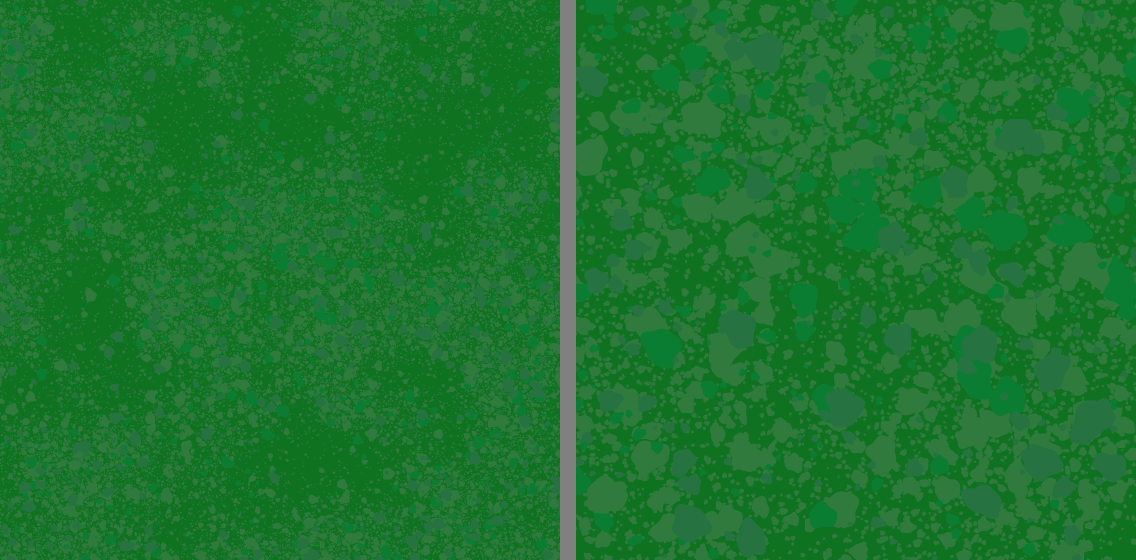
Left: the whole. Right: its middle third, enlarged.
Give the GLSL for this texture, as a Shadertoy shader.

```glsl
const vec3 BASE_GREEN = vec3(0.058, 0.448, 0.130);
const vec3 MOSS       = vec3(0.190, 0.478, 0.245);
const vec3 TEAL       = vec3(0.150, 0.450, 0.255);
const vec3 EMERALD    = vec3(0.045, 0.492, 0.195);

// Grid cells across the canvas for each droplet size
const float LARGE = 36.0;
const float MEDIUM = 70.0;
const float SMALL = 130.0;
const float TINY = 240.0;

// Droplet radius range, as a fraction of a cell
const vec2 BLOB_RADIUS = vec2(0.20, 0.42);
const vec2 SPECK_RADIUS = vec2(0.14, 0.37);

const float CLUMP_SCALE = 6.5;
const float CLUMP_MIN = 0.2;
const float CLUMP_MAX = 1.8;
const float WOBBLE = 0.10;
const float STRETCH = 0.18;
const float TAU = 6.28318;

vec3 hash3(vec3 p) {
    p = fract(p * vec3(0.1031, 0.1030, 0.0973));
    p += dot(p, p.yxz + 33.33);
    return fract((p.xxy + p.yxx) * p.zyx);
}

float valueNoise(vec2 p, float seed) {
    vec2 i = floor(p);
    vec2 f = fract(p);
    f = f * f * (3.0 - 2.0 * f);
    float a = hash3(vec3(i, seed)).x;
    float b = hash3(vec3(i + vec2(1, 0), seed)).x;
    float c = hash3(vec3(i + vec2(0, 1), seed)).x;
    float d = hash3(vec3(i + vec2(1, 1), seed)).x;
    return mix(mix(a, b, f.x), mix(c, d, f.x), f.y);
}

// Local droplet density, averaging about one
float clumping(vec2 uv) {
    float n = 0.6 * valueNoise(uv * CLUMP_SCALE, 91.0)
            + 0.4 * valueNoise(uv * CLUMP_SCALE * 2.3, 92.0);
    return mix(CLUMP_MIN, CLUMP_MAX, smoothstep(0.22, 0.78, n));
}

// Signed distance to a stretched droplet with an uneven rim
float droplet(vec2 p, float radius, vec3 rnd) {
    float turn = rnd.x * TAU;
    float c = cos(turn), s = sin(turn);
    p = mat2(c, s, -s, c) * p;
    float squash = 1.0 - STRETCH * rnd.y;
    p *= vec2(squash, 1.0 / squash);
    float angle = atan(p.y, p.x + 1e-6);
    float rim = cos(3.0 * angle + rnd.z * TAU)
              + 0.7 * cos(5.0 * angle + rnd.y * 17.0);
    return length(p) - radius * (1.0 + WOBBLE * rim);
}

// Coverage of one layer of scattered droplets
float splatter(vec2 uv, float cells, vec2 radii, float amount, float seed) {
    vec2 p = uv * cells;
    vec2 home = floor(p);
    float dist = 1.0;
    for (int y = -1; y <= 1; y++) {
        for (int x = -1; x <= 1; x++) {
            vec2 id = home + vec2(x, y);
            vec3 place = hash3(vec3(id, seed));
            vec2 center = id + place.xy;
            if (place.z > amount * clumping(center / cells)) continue;
            vec3 size = hash3(vec3(id, seed + 37.0));
            vec3 shape = hash3(vec3(id, seed + 53.0));
            float radius = mix(radii.x, radii.y, size.x);
            dist = min(dist, droplet(p - center, radius, shape));
        }
    }
    float edge = 0.6 * cells / iResolution.y;
    return 1.0 - smoothstep(-edge, edge, dist);
}

void mainImage(out vec4 fragColor, in vec2 fragCoord) {
    vec2 uv = fragCoord / iResolution.y;
    vec3 color = BASE_GREEN;

    // Moss droplets of every size
    float moss = splatter(uv, LARGE, BLOB_RADIUS, 0.28, 1.0);
    moss = max(moss, splatter(uv, MEDIUM, BLOB_RADIUS, 0.42, 2.0));
    moss = max(moss, splatter(uv, SMALL, SPECK_RADIUS, 0.50, 3.0));
    moss = max(moss, splatter(uv, TINY, SPECK_RADIUS, 0.45, 4.0));
    color = mix(color, MOSS, moss);

    // Sparser emerald and teal accents
    float emerald = splatter(uv, LARGE, BLOB_RADIUS, 0.10, 5.0);
    emerald = max(emerald, splatter(uv, MEDIUM, BLOB_RADIUS, 0.06, 6.0));
    emerald = max(emerald, splatter(uv, SMALL, SPECK_RADIUS, 0.04, 7.0));
    color = mix(color, EMERALD, emerald);

    float teal = splatter(uv, LARGE, BLOB_RADIUS, 0.14, 8.0);
    teal = max(teal, splatter(uv, MEDIUM, BLOB_RADIUS, 0.07, 9.0));
    teal = max(teal, splatter(uv, SMALL, SPECK_RADIUS, 0.04, 10.0));
    color = mix(color, TEAL, teal);

    fragColor = vec4(color, 1.0);
}
```
